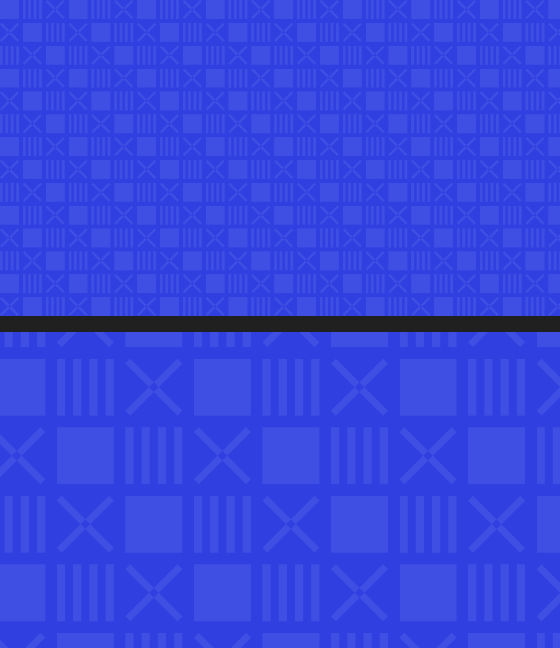
Top: the whole. Bottom: its middle third, enlarged.
A WebGL 2 fragment shader for this pattern:

```glsl
#version 300 es
precision highp float;

uniform vec2 u_resolution;
out vec4 fragColor;

const vec3 GROUND = vec3(0.19, 0.25, 0.88);
const vec3 MOTIF = vec3(0.25, 0.31, 0.89);

const float CELLS_ACROSS = 24.511;
const float TILE_HALF = 0.415;      // half the tile side, in cells
const float BAR_COUNT = 4.0;
const float ARM_HALF_WIDTH = 0.05;  // half the stroke of the cross

float boxDistance(vec2 p, vec2 halfSize) {
    vec2 d = abs(p) - halfSize;
    return length(max(d, 0.0)) + min(max(d.x, d.y), 0.0);
}

// Evenly spaced bars, the outer ones flush with the tile sides
float barsDistance(vec2 p, float halfSide, float count) {
    float pitch = 4.0 * halfSide / (2.0 * count - 1.0);
    float phase = fract((p.x + halfSide) / pitch + 0.25);
    float bars = (abs(phase - 0.5) - 0.25) * pitch;
    return max(bars, boxDistance(p, vec2(halfSide)));
}

float coverage(float dist, float pixel) {
    return clamp(0.5 - dist / pixel, 0.0, 1.0);
}

// Two diagonal arms that cancel where they overlap
float crossCoverage(vec2 p, float halfSide, float halfWidth, float pixel) {
    vec2 q = vec2(p.x + p.y, p.y - p.x) * 0.70710678;
    vec2 arm = vec2(halfSide * 1.41421356 - halfWidth, halfWidth);
    float rising = coverage(boxDistance(q, arm), pixel);
    float falling = coverage(boxDistance(q.yx, arm), pixel);
    return rising + falling - 2.0 * rising * falling;
}

float motifCoverage(vec2 p, float kind, float pixel) {
    if (kind < 0.5) return coverage(boxDistance(p, vec2(TILE_HALF)), pixel);
    if (kind < 1.5) return coverage(barsDistance(p, TILE_HALF, BAR_COUNT), pixel);
    return crossCoverage(p, TILE_HALF, ARM_HALF_WIDTH, pixel);
}

void main() {
    // Grid hung from the upper left corner
    float pixel = CELLS_ACROSS / u_resolution.x;
    vec2 grid = vec2(gl_FragCoord.x, u_resolution.y - gl_FragCoord.y) * pixel;
    vec2 cell = floor(grid);
    vec2 p = grid - cell - TILE_HALF;

    // Square, bars, cross: shifted one cell per row
    float kind = mod(cell.x - cell.y + 0.5, 3.0) - 0.5;
    fragColor = vec4(mix(GROUND, MOTIF, motifCoverage(p, kind, pixel)), 1.0);
}
```
